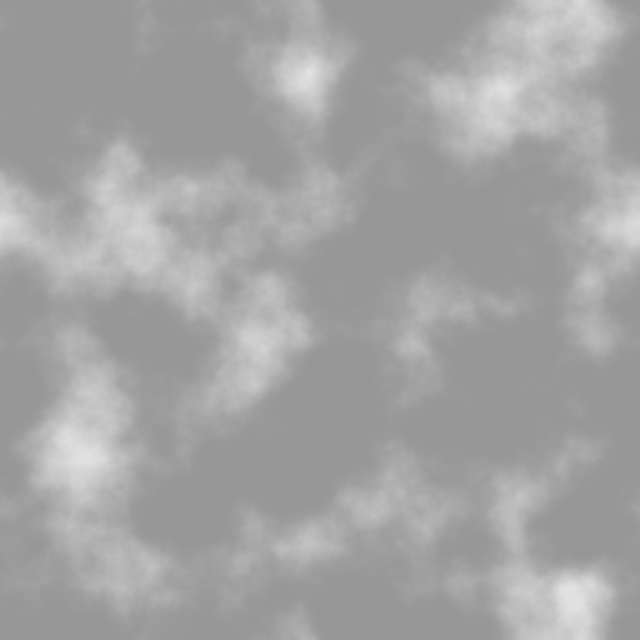
Write a WebGL 2 fragment shader that draws this texture.

```glsl
#version 300 es
precision highp float;
precision highp int;

uniform vec2 u_resolution;
out vec4 fragColor;

// Integer hash giving a random gradient in [-1, 1] for a lattice cell
vec2 cellGradient(ivec2 cell, int seed) {
    uvec3 v = uvec3(ivec3(cell, seed)) * 1664525u + 1013904223u;
    v.x += v.y * v.z;
    v.y += v.z * v.x;
    v.z += v.x * v.y;
    v ^= v >> 16u;
    v.x += v.y * v.z;
    v.y += v.z * v.x;
    return vec2(v.xy >> 16u) / 32767.5 - 1.0;
}

// Contribution of one lattice corner, wrapped to the period
float cornerValue(vec2 cell, vec2 local, vec2 corner, float period, int seed) {
    ivec2 wrapped = ivec2(mod(cell + corner, period));
    return dot(cellGradient(wrapped, seed), local - corner);
}

// Tiling gradient noise
float gradientNoise(vec2 p, float period, int seed) {
    vec2 cell = floor(p);
    vec2 f = p - cell;
    vec2 w = f * f * f * (f * (f * 6.0 - 15.0) + 10.0);
    float bottom = mix(cornerValue(cell, f, vec2(0, 0), period, seed),
                       cornerValue(cell, f, vec2(1, 0), period, seed), w.x);
    float top = mix(cornerValue(cell, f, vec2(0, 1), period, seed),
                    cornerValue(cell, f, vec2(1, 1), period, seed), w.x);
    return mix(bottom, top, w.y);
}

// Octaves double in frequency; shifts keep their lattices from lining up
float cloudNoise(vec2 uv) {
    float sum = 0.0;
    float amplitude = 1.0;
    float period = 4.0;
    for (int octave = 0; octave < 6; octave++) {
        vec2 shift = vec2(0.37, 0.61) * float(octave);
        sum += amplitude * gradientNoise(uv * period + shift, period, octave + 11);
        amplitude *= 0.5;
        period *= 2.0;
    }
    return sum;
}

void main() {
    vec2 uv = gl_FragCoord.xy / u_resolution;

    // Soft floor: hollows flatten to even grey, peaks stay bright
    float height = cloudNoise(uv) * 4.9;
    float cloud = 0.3 * log(1.0 + exp((height + 0.1) / 0.3));

    float grey = min(0.588 + 0.105 * cloud, 0.88);
    fragColor = vec4(vec3(grey), 1.0);
}
```
